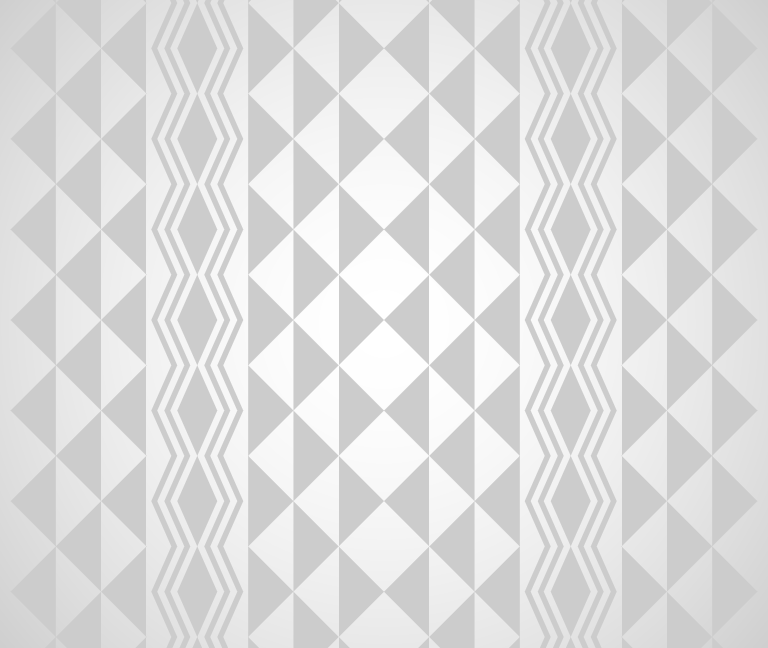
Reproduce this pattern procedurally as a Shadertoy shader.

```glsl
// Distance to the nearest integer
float tent(float v) {
    return abs(fract(v + 0.5) - 0.5);
}

// Columns of triangles, each shifted half a row from its neighbour; positive inside
float triangleBand(float x, float y) {
    float column = floor(x * 2.0);
    float fromApex = x - column * 0.5;
    float slant = (fromApex - tent(y + column * 0.5)) * 0.707;
    return min(slant, min(0.5 - fromApex, 1.5 - x));
}

// Chain of diamonds between two pairs of zigzag lines; positive inside
float diamondBand(float x, float y) {
    float offset = x - 0.221 * (1.0 - 2.0 * tent(y));
    float innerLine = 0.033 - abs(offset - 0.11);
    float outerLine = 0.033 - abs(offset - 0.254);
    return max(-offset, max(innerLine, outerLine)) * 0.914;
}

void mainImage(out vec4 fragColor, in vec2 fragCoord) {
    // One unit is one row of the pattern
    float pixel = 7.156 / iResolution.y;
    vec2 p = (fragCoord - 0.5 * iResolution.xy) * pixel;
    float y = p.y - 0.044;

    // Mirrored bands, repeating sideways
    float period = 4.124;
    float x = abs(mod(p.x + 0.5 * period, period) - 0.5 * period);
    float shape = max(triangleBand(x, y), diamondBand(0.5 * period - x, y));

    // Plain margin beyond the outermost triangles
    shape = min(shape, period - abs(p.x));
    float ink = clamp(0.5 + shape / pixel, 0.0, 1.0);

    // White centre fading to grey corners
    float radius = length(p) / (0.5 * length(iResolution.xy) * pixel);
    vec3 background = vec3(1.0 - 0.19 * pow(radius, 1.7));

    fragColor = vec4(mix(background, vec3(0.8), ink), 1.0);
}
```
